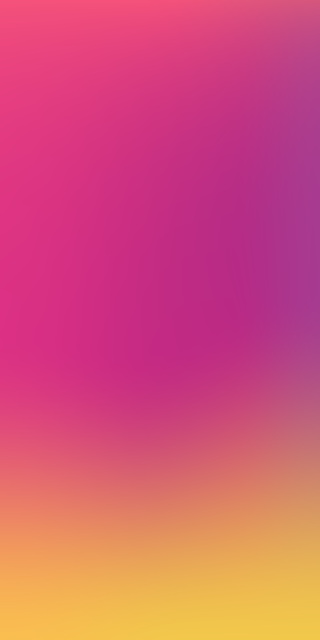
This background is drawn by a Shadertoy shader. Its source:

```glsl
// A soft portrait backdrop: magenta body, coral top, violet right side and
// golden floor. Each layer is a smooth falloff whose reach varies across
// the width, mixed over the body in turn.

// Bell-shaped falloff, 1 at the centre and fading over the given radii.
float glow(vec2 p, vec2 centre, vec2 radii) {
    vec2 d = (p - centre) / radii;
    return exp(-dot(d, d));
}

void mainImage(out vec4 fragColor, in vec2 fragCoord) {
    vec2 uv = fragCoord / iResolution.xy;
    float leftSide = 1.0 - smoothstep(0.0, 0.45, uv.x);
    float rightSide = smoothstep(0.4, 1.0, uv.x);

    // Magenta body, deeper toward the middle
    vec3 rose = vec3(0.855, 0.18, 0.52);
    vec3 plum = vec3(0.77, 0.16, 0.51);
    vec3 color = mix(rose, plum, smoothstep(-0.05, 0.6, uv.x));

    // Violet pool, then the bluer rim along the right edge
    vec3 violet = vec3(0.695, 0.165, 0.53);
    color = mix(color, violet, glow(uv, vec2(0.88, 0.67), vec2(0.34, 0.27)));
    vec3 rim = vec3(0.65, 0.23, 0.565);
    color = mix(color, rim, smoothstep(0.72, 1.02, uv.x));

    // Coral light from above, shallower on the right
    vec3 coral = mix(vec3(0.96, 0.32, 0.48), vec3(0.84, 0.34, 0.49),
                     smoothstep(0.45, 1.0, uv.x));
    float coralDepth = mix(0.20, 0.09, uv.x);
    color = mix(color, coral, exp((uv.y - 1.0) / coralDepth));

    // Golden floor, rising higher at both sides
    vec3 gold = mix(vec3(0.98, 0.75, 0.31), vec3(0.95, 0.79, 0.29),
                    smoothstep(0.0, 0.6, uv.x));
    float horizon = 0.45 + 0.03 * leftSide + 0.10 * rightSide;
    float warmth = 1.0 - smoothstep(-0.03, horizon, uv.y);
    color = mix(color, gold, warmth);

    fragColor = vec4(color, 1.0);
}
```
